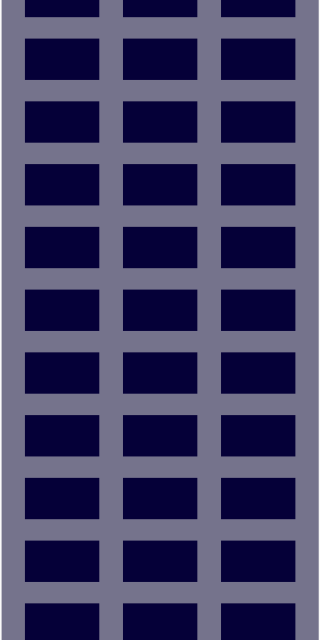
Write a WebGL 1 fragment shader that draws this pattern.

```glsl
precision highp float;
// Flat facade: a grid of dark windows, three across, on a grey-violet wall with thin white side margins.

uniform vec2 u_resolution;

#define WALL_COLOR   vec3(0.46, 0.45, 0.55)
#define WINDOW_COLOR vec3(0.02, 0.00, 0.22)
#define MARGIN_COLOR vec3(0.98)
#define GRID_CENTER  vec2(0.5005, 0.5152)
#define GRID_PITCH   vec2(0.3064, 0.09805)
#define WINDOW_HALF  vec2(0.1162, 0.0323)
#define SIDE_COLUMNS 1.0
#define WALL_LEFT    0.005
#define WALL_RIGHT   0.996

// Share of a pixel inside a span, from the signed distance to its edge in pixels
float coverage(float distancePx) {
  return clamp(0.5 - distancePx, 0.0, 1.0);
}

// Rows repeat without end; columns stop at SIDE_COLUMNS either side of the middle
float windowMask(vec2 uv) {
  vec2 cell = floor((uv - GRID_CENTER) / GRID_PITCH + 0.5);
  cell.x = clamp(cell.x, -SIDE_COLUMNS, SIDE_COLUMNS);
  vec2 local = uv - GRID_CENTER - cell * GRID_PITCH;
  vec2 edgePx = (abs(local) - WINDOW_HALF) * u_resolution;
  return coverage(edgePx.x) * coverage(edgePx.y);
}

// Wall between the two side margins
float wallMask(float x) {
  float outside = max(WALL_LEFT - x, x - WALL_RIGHT);
  return coverage(outside * u_resolution.x);
}

void main() {
  vec2 uv = gl_FragCoord.xy / u_resolution;
  vec3 color = mix(MARGIN_COLOR, WALL_COLOR, wallMask(uv.x));
  color = mix(color, WINDOW_COLOR, windowMask(uv));
  gl_FragColor = vec4(color, 1.0);
}
```
